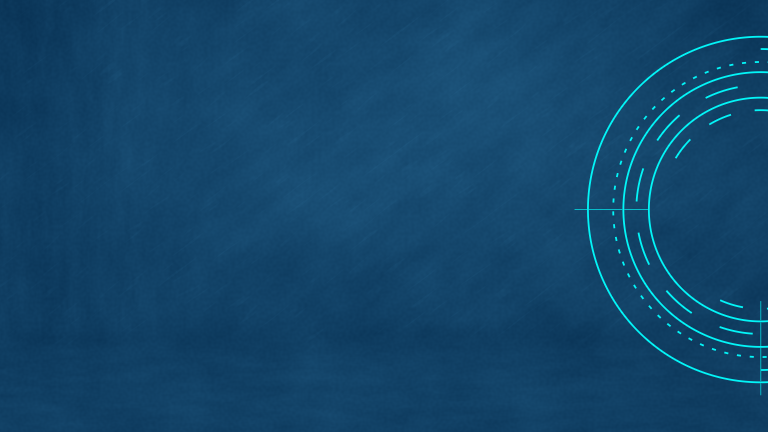
Reproduce this background procedurally as a WebGL 1 fragment shader.

```glsl
precision highp float;
uniform vec2 u_resolution;

vec2 gradient(vec2 cell) {
  float angle = 6.2832 * fract(sin(dot(cell, vec2(127.1, 311.7))) * 43758.55);
  return vec2(cos(angle), sin(angle));
}

float noise(vec2 p) {
  vec2 i = floor(p), f = fract(p);
  vec2 w = f * f * f * (f * (f * 6.0 - 15.0) + 10.0);
  vec2 e = vec2(0.0, 1.0);
  float low = mix(dot(gradient(i), f), dot(gradient(i + e.yx), f - e.yx), w.x);
  float high = mix(dot(gradient(i + e), f - e), dot(gradient(i + e.yy), f - e.yy), w.x);
  return mix(low, high, w.y);
}

float fbm(vec2 p) {
  float sum = 0.0, amplitude = 0.5;
  for (int i = 0; i < 5; i++) {
    sum += amplitude * noise(p);
    p = mat2(1.6, 1.2, -1.2, 1.6) * p + 7.3;
    amplitude *= 0.55;
  }
  return sum;
}

float spot(vec2 p, vec2 center, vec2 size) {
  vec2 d = (p - center) / size;
  return exp(-dot(d, d));
}

// Coverage of a band of given half width, d away from its middle
float band(float d, float halfWidth, float pixel) {
  return clamp((halfWidth - abs(d)) / pixel + 0.5, 0.0, 1.0);
}

// Repeated arcs around a circle, with angles in degrees
float dashes(float angle, float period, float middle, float halfLength, float pixel) {
  float d = mod(angle - middle + 0.5 * period, period) - 0.5 * period;
  return band(d, halfLength, pixel);
}

vec3 backdrop(vec2 p) {
  float wall = smoothstep(0.16, 0.26, p.y);

  // Broad studio light and shaded corners
  float wallLight = 0.23 + 0.56 * spot(p, vec2(0.95, 0.70), vec2(0.78, 0.40));
  wallLight += 0.13 * spot(p, vec2(1.13, 0.89), vec2(0.16, 0.14));
  wallLight -= 0.13 * spot(p, vec2(0.78, 0.77), vec2(0.16, 0.11));
  wallLight -= 0.25 * spot(p, vec2(0.02, 0.92), vec2(0.17, 0.16));
  wallLight -= 0.12 * spot(p, vec2(1.75, 0.95), vec2(0.30, 0.20));
  float floorLight = 0.27 + 0.22 * spot(p, vec2(0.85, 0.09), vec2(0.80, 0.12));
  float light = mix(floorLight, wallLight, wall);
  light -= 0.07 * spot(p, vec2(0.9, 0.215), vec2(1.2, 0.03));

  // Mottled paint with slanted, upright and flat brush strokes
  vec2 slanted = mat2(0.8, -0.6, 0.6, 0.8) * p;
  float diagonal = fbm(slanted * vec2(7.0, 22.0));
  float upright = fbm(p * vec2(32.0, 6.0) + 11.0);
  float flatStroke = fbm(p * vec2(7.0, 35.0) + 23.0);
  float strokes = mix(upright, diagonal, smoothstep(0.25, 0.6, p.x));
  light += 0.38 * fbm(p * 5.0 + 3.0);
  light += 0.26 * mix(flatStroke, strokes, wall);

  // Fine scratches and canvas grain
  float scratch = noise(slanted * vec2(12.0, 110.0));
  light += 0.12 * smoothstep(0.28, 0.55, scratch) * wall;
  light += 0.12 * noise(p * 125.0);
  return mix(vec3(0.035, 0.20, 0.335), vec3(0.115, 0.335, 0.49), light);
}

float dial(vec2 p, float pixel) {
  float r = length(p);
  float angle = degrees(atan(p.y, -p.x));
  float soft = degrees(pixel / max(r, 0.01));
  float w = 0.0021;

  // Solid rings
  float ink = band(r - 0.400, w, pixel);
  ink = max(ink, band(r - 0.318, w, pixel));
  ink = max(ink, band(r - 0.259, w, pixel));

  // Dotted ring and dashed rings
  float dots = dashes(angle, 5.0, 3.5, 0.8, soft);
  ink = max(ink, band(r - 0.3415, w, pixel) * dots);
  float longDashes = dashes(angle, 30.0, 11.5, 7.8, soft);
  ink = max(ink, band(r - 0.288, w, pixel) * longDashes);
  float innerDashes = dashes(angle, 360.0 / 13.0, 10.3, 6.9, soft);
  innerDashes *= step(22.0, abs(angle + 17.0) - 18.0);
  ink = max(ink, band(r - 0.230, w, pixel) * innerDashes);
  ink = max(ink, band(r - 0.3715, w, pixel) * smoothstep(-pixel, pixel, p.x));

  // Thin crosshair ticks
  float across = band(p.y, 0.0011, pixel) * band(p.x + 0.345, 0.086, pixel);
  float down = band(p.x, 0.0011, pixel) * band(p.y + 0.321, 0.109, pixel);
  return max(ink, 0.7 * max(across, down));
}

void main() {
  float pixel = 1.0 / u_resolution.y;
  vec2 p = gl_FragCoord.xy * pixel;
  vec2 fromDial = p - vec2(1.761, 0.515);
  vec3 color = backdrop(p);
  color = mix(color, vec3(0.01, 0.96, 0.97), dial(fromDial, pixel));
  gl_FragColor = vec4(color, 1.0);
}
```
